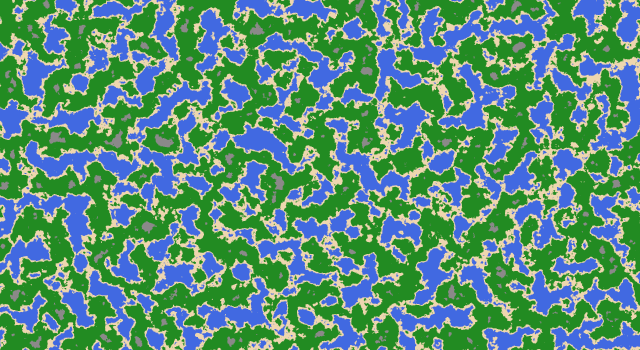
Write a WebGL 1 fragment shader that draws this texture.

```glsl
precision highp float;
// Terrain map seen from above: lakes, sandy shores, forest and rocky summits.
// A height field of layered gradient noise is cut into flat colour bands,
// and each pixel averages a small grid of samples to soften the borders.

uniform vec2 u_resolution;

const float TAU = 6.2831853;
const float CELLS_PER_HEIGHT = 15.8;
const int OCTAVES = 6;
const int GRID = 3;
const float FILTER_WIDTH = 1.15;

const vec3 WATER = vec3(0.255, 0.412, 0.882);
const vec3 SAND = vec3(0.933, 0.839, 0.686);
const vec3 FOREST = vec3(0.133, 0.545, 0.133);
const vec3 ROCK = vec3(0.545, 0.537, 0.537);

const float WATER_LEVEL = -0.14;
const float SAND_LEVEL = 0.004;
const float FOREST_LEVEL = 0.525;

float hash(vec2 p) {
  return fract(sin(dot(p, vec2(127.1, 311.7))) * 43758.5453);
}

// Slope of a lattice corner, projected on the offset from that corner.
float cornerSlope(vec2 corner, vec2 offset, float seed) {
  float angle = TAU * hash(corner + seed);
  return dot(vec2(cos(angle), sin(angle)), offset);
}

float gradientNoise(vec2 p, float seed) {
  vec2 cell = floor(p);
  vec2 f = p - cell;
  vec2 blend = f * f * f * (f * (f * 6.0 - 15.0) + 10.0);
  vec2 right = vec2(1.0, 0.0);
  vec2 up = vec2(0.0, 1.0);
  float low = mix(cornerSlope(cell, f, seed),
                  cornerSlope(cell + right, f - right, seed), blend.x);
  float high = mix(cornerSlope(cell + up, f - up, seed),
                   cornerSlope(cell + 1.0, f - 1.0, seed), blend.x);
  return mix(low, high, blend.y);
}

// Octaves share lattice points, which crumbles the shores into specks.
float terrainHeight(vec2 p) {
  float height = 0.0;
  float amplitude = 1.0;
  for (int i = 0; i < OCTAVES; i++) {
    height += amplitude * gradientNoise(p, 17.3 * float(i));
    p *= 2.0;
    amplitude *= 0.5;
  }
  return height;
}

vec3 terrainColor(float height) {
  vec3 color = mix(WATER, SAND, step(WATER_LEVEL, height));
  color = mix(color, FOREST, step(SAND_LEVEL, height));
  return mix(color, ROCK, step(FOREST_LEVEL, height));
}

void main() {
  float scale = CELLS_PER_HEIGHT / u_resolution.y;
  vec3 sum = vec3(0.0);

  // Average an even grid of samples around the pixel centre.
  for (int y = 0; y < GRID; y++) {
    for (int x = 0; x < GRID; x++) {
      vec2 offset = (vec2(float(x), float(y)) + 0.5) / float(GRID) - 0.5;
      vec2 place = (gl_FragCoord.xy + offset * FILTER_WIDTH) * scale;
      sum += terrainColor(terrainHeight(place));
    }
  }
  gl_FragColor = vec4(sum / float(GRID * GRID), 1.0);
}
```
